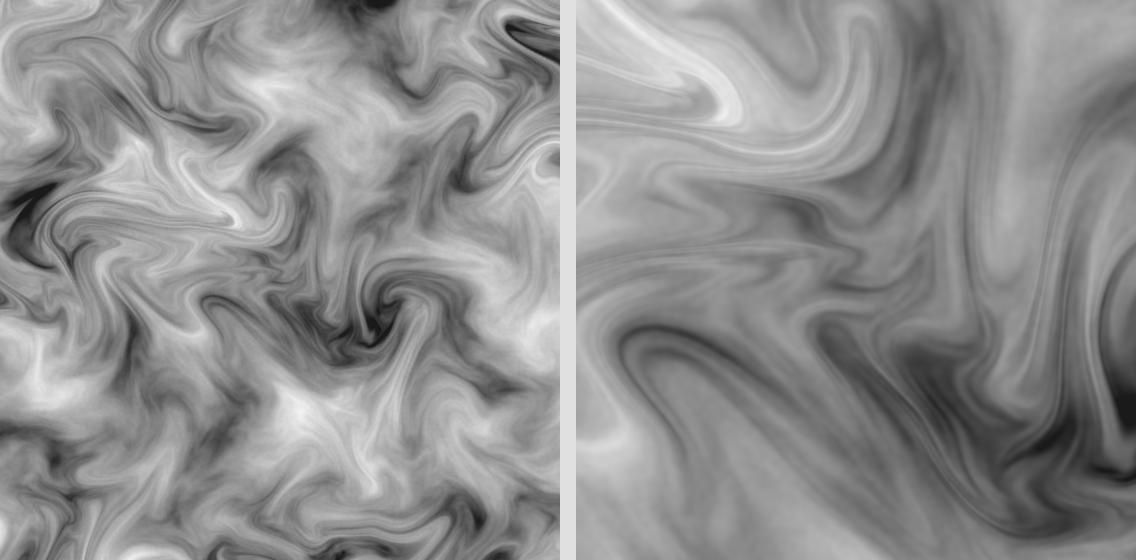
Left: the whole. Right: its middle third, enlarged.
Reproduce this texture procedurally as a WebGL 2 fragment shader.

```glsl
#version 300 es
precision highp float;
// Grey smoke with wispy, stirred bands: the plane is carried along several
// swirling flows of rising frequency, stronger in some regions than others,
// then streaks and softer clouds are read there and given a long dark tail.

uniform vec2 u_resolution;
out vec4 fragColor;

const float SWIRL_SCALE = 3.4;   // large swirls across the canvas
const int STIR_STEPS = 7;
const int OCTAVES = 5;

float hash(vec2 cell) {
    vec3 h = fract(vec3(cell.xyx) * vec3(0.1031, 0.1030, 0.0973));
    h += dot(h, h.yzx + 33.33);
    return fract((h.x + h.y) * h.z);
}

// Dot product of a random unit gradient at a lattice corner with the offset
float cornerSlope(vec2 cell, vec2 offset) {
    float angle = 6.28318 * hash(cell);
    return dot(vec2(cos(angle), sin(angle)), offset);
}

float gradientNoise(vec2 p) {
    vec2 cell = floor(p);
    vec2 f = p - cell;
    vec2 blend = f * f * f * (f * (f * 6.0 - 15.0) + 10.0);
    vec2 e = vec2(1.0, 0.0);
    float low = mix(cornerSlope(cell, f),
                    cornerSlope(cell + e.xy, f - e.xy), blend.x);
    float high = mix(cornerSlope(cell + e.yx, f - e.yx),
                     cornerSlope(cell + e.xx, f - e.xx), blend.x);
    return mix(low, high, blend.y);
}

vec2 rotate(vec2 p, float angle) {
    float c = cos(angle), s = sin(angle);
    return vec2(c * p.x - s * p.y, s * p.x + c * p.y);
}

// Flow along the contours of the noise, so areas are stirred but not creased
vec2 swirlFlow(vec2 p) {
    const float STEP = 0.02;
    float here = gradientNoise(p);
    float dx = gradientNoise(p + vec2(STEP, 0.0)) - here;
    float dy = gradientNoise(p + vec2(0.0, STEP)) - here;
    return vec2(dy, -dx) / STEP;
}

vec2 stir(vec2 p, float strength) {
    float frequency = 0.9;
    for (int i = 0; i < STIR_STEPS; i++) {
        vec2 shift = vec2(17.3, 9.1) * float(i + 1);
        p += strength / frequency * swirlFlow(p * frequency + shift);
        frequency *= 1.28;
    }
    return p;
}

// Layered noise; octaves finer than the pixel footprint fade out
float layeredNoise(vec2 p, float gain) {
    float footprint = length(fwidth(p));
    float sum = 0.0, amplitude = 1.0, frequency = 1.0;
    for (int i = 0; i < OCTAVES; i++) {
        float visible = 1.0 - smoothstep(0.35, 0.9, footprint * frequency);
        vec2 s = rotate(p * frequency, 1.1 * float(i)) + 63.1 * float(i + 1);
        sum += visible * amplitude * gradientNoise(s);
        amplitude *= gain;
        frequency *= 2.0;
    }
    return sum;
}

// Grey level, with the thin parts deepened towards black
float smokeTone(float density) {
    float thin = min(density, 0.0);
    return 0.598 + 0.48 * density - 0.55 * thin * thin;
}

void main() {
    vec2 uv = gl_FragCoord.xy / min(u_resolution.x, u_resolution.y);
    vec2 plane = uv * SWIRL_SCALE + 5.2;

    // Calm and turbulent regions
    float turbulence = smoothstep(-0.4, 0.4, gradientNoise(plane * 0.8 + 31.7));
    vec2 stirred = stir(plane, mix(0.11, 0.21, turbulence));

    float streaks = layeredNoise(1.2 * stirred, mix(0.54, 0.66, turbulence));
    float clouds = layeredNoise(1.9 * mix(plane, stirred, 0.45) + 7.9, 0.52);
    float tone = smokeTone(0.76 * streaks + 0.44 * clouds);

    // Faint grain
    tone += 0.02 * gradientNoise(uv * 170.0);

    fragColor = vec4(vec3(clamp(tone, 0.1, 0.97)), 1.0);
}
```
